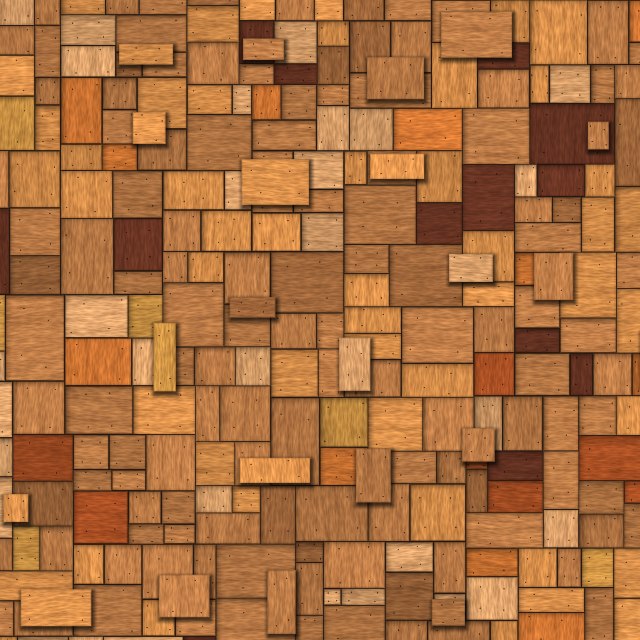
This texture is drawn by a WebGL 1 fragment shader. Its source:

```glsl
precision highp float;
uniform vec2 u_resolution;

#define GRID 7.0            // base rectangles per canvas height
#define JITTER 0.40         // irregularity of the base rectangles
#define MIN_SPLIT 0.094     // blocks shorter than this stay whole
#define MAX_WHOLE 0.142     // blocks longer than this are always split
#define RAISED_GRID 6.0     // cells that may hold a raised block
#define RAISED_SHARE 0.55
#define GAP 0.0006
#define GRAIN 0.56
#define NAIL_RADIUS 0.0012

float hash(vec2 p) {
  vec3 q = fract(p.xyx * vec3(0.1031, 0.1030, 0.0973));
  q += dot(q, q.yzx + 33.33);
  return fract((q.x + q.y) * q.z);
}

vec2 hash2(vec2 p) { return vec2(hash(p), hash(p + 71.7)); }

// Distance to the nearest scattered point
float cellular(vec2 p) {
  vec2 cell = floor(p);
  float nearest = 4.0;
  for (int y = -1; y <= 1; y++)
    for (int x = -1; x <= 1; x++) {
      vec2 c = cell + vec2(x, y);
      vec2 d = c + hash2(c) - p;
      nearest = min(nearest, dot(d, d));
    }
  return sqrt(nearest);
}

float lineShift(vec2 v) { return JITTER * (2.0 * hash(v + 19.0) - 1.0); }

// Pinwheel tiling: bounds (left, bottom, right, top) of one cell
vec4 pinwheel(vec2 c) {
  vec2 u = vec2(1.0, 0.0);
  float a = lineShift(c), b = lineShift(c + u);
  float d = lineShift(c + 1.0), e = lineShift(c + u.yx);
  vec4 shift = mod(c.x + c.y, 2.0) < 0.5 ? vec4(a, b, d, e) : vec4(e, a, b, d);
  return (vec4(c, c + 1.0) + shift) / GRID;
}

// Finds the flat block under p and splits it at random
vec4 findBlock(vec2 p, out vec2 id) {
  vec2 home = floor(p * GRID);
  vec4 box = vec4(home, home + 1.0) / GRID;
  id = home;
  for (int y = -1; y <= 1; y++)
    for (int x = -1; x <= 1; x++) {
      vec2 c = home + vec2(x, y);
      vec4 b = pinwheel(c);
      if (all(greaterThanEqual(p, b.xy)) && all(lessThan(p, b.zw))) { box = b; id = c; }
    }
  for (int k = 0; k < 4; k++) {
    vec2 size = box.zw - box.xy;
    float longest = max(size.x, size.y);
    if (longest < MIN_SPLIT || (longest < MAX_WHOLE && hash(id + 3.3) < 0.4)) break;
    vec2 cut = mix(box.xy, box.zw, 0.27 + 0.46 * hash(id + 8.1));
    bool wide = size.x * (0.65 + 0.7 * hash(id + 5.7)) > size.y;
    bool first = wide ? p.x < cut.x : p.y < cut.y;
    if (wide) { if (first) box.z = cut.x; else box.x = cut.x; }
    else { if (first) box.w = cut.y; else box.y = cut.y; }
    id += first ? vec2(31.0, 57.0) : vec2(83.0, 23.0);
  }
  return box;
}

vec3 woodColour(float pick) {
  vec3 c = vec3(0.74, 0.485, 0.28);                    // tan
  if (pick > 0.42) c = vec3(0.86, 0.57, 0.30);         // honey
  if (pick > 0.60) c = vec3(0.87, 0.64, 0.425);        // pale
  if (pick > 0.76) c = vec3(0.62, 0.40, 0.23);         // walnut
  if (pick > 0.84) c = vec3(0.81, 0.58, 0.27);         // yellow
  if (pick > 0.89) c = vec3(0.85, 0.48, 0.21);         // orange
  if (pick > 0.93) c = vec3(0.66, 0.31, 0.14);         // red
  if (pick > 0.97) c = vec3(0.42, 0.21, 0.14);         // mahogany
  return c;
}

vec3 wood(vec2 p, vec4 box, vec2 id) {
  vec2 halfSize = 0.5 * (box.zw - box.xy), q = p - 0.5 * (box.xy + box.zw);
  vec2 seed = hash2(id + 41.0);
  bool along = (halfSize.x > halfSize.y) != (hash(id + 6.5) < 0.33);
  vec2 g = (along ? p : p.yx) + seed * 5.0;            // x runs along the grain

  // Faint rings, then streaks, fibres and short pores
  g.y += 0.002 * sin(g.x * 27.0 + seed.x * 6.0) + 0.08 * (seed.x - 0.5) * g.x;
  float rings = sin(g.y * mix(140.0, 320.0, seed.y) + 2.0 * sin(g.x * 9.0) + 2.0 * sin(g.y * 47.0));
  float ripple = sin(g.x * 190.0 + 2.5 * sin(g.y * 75.0)) * step(0.8, seed.x);
  float streaks = cellular(g * vec2(9.0, 95.0)) - 0.5;
  float fibres = cellular(g * vec2(34.0, 240.0)) - 0.5;
  float pores = 0.5 - cellular(g * vec2(75.0, 330.0));
  float dark = 0.06 + 0.05 * rings + 0.04 * ripple + 0.26 * streaks + 0.36 * fibres + 0.40 * pores;
  vec3 c = woodColour(hash(id + 13.0)) * mix(0.90, 1.07, hash(id + 27.0));
  c *= 1.0 - GRAIN * dark * vec3(0.85, 1.0, 1.15);

  // Nail holes in opposite pairs
  for (int k = 0; k < 2; k++) {
    vec2 r = hash2(id + 9.0 * float(k) + 50.0);
    vec2 nail = halfSize * vec2(0.3 + 0.5 * r.x, (0.4 + 0.4 * r.y) * (k == 0 ? 1.0 : -1.0));
    float d = min(length(q - nail), length(q + nail));
    c *= mix(0.4, 1.0, smoothstep(0.3 * NAIL_RADIUS, 1.5 * NAIL_RADIUS, d));
  }
  return c;
}

float boxDistance(vec2 p, vec4 box) {
  vec2 d = abs(p - 0.5 * (box.xy + box.zw)) - 0.5 * (box.zw - box.xy);
  return length(max(d, 0.0)) + min(max(d.x, d.y), 0.0);
}

void main() {
  vec2 p = gl_FragCoord.xy / u_resolution.y, id;
  float pixel = 1.0 / u_resolution.y;

  // Flat blocks, worn edges, shade from the upper left, dark gaps
  vec4 box = findBlock(p, id);
  vec3 colour = wood(p, box, id);
  float inside = -boxDistance(p, box);
  colour *= mix(0.84, 1.0, smoothstep(0.0, 0.005, inside));
  vec2 lit = smoothstep(0.0, 0.012, vec2(p.x - box.x, box.w - p.y));
  vec2 shade = 1.0 - 0.32 * hash2(id + 90.0) * (1.0 - lit);
  colour *= shade.x * shade.y;
  float gap = GAP * (0.3 + 1.7 * hash(id + 33.0));
  colour = mix(vec3(0.15, 0.09, 0.05), colour, smoothstep(gap - 0.6 * pixel, gap + 0.8 * pixel, inside));

  // Raised blocks and the shadows they cast
  float shadow = 0.0, cover = 0.0;
  vec4 top = box;
  vec2 topId = id, home = floor(p * RAISED_GRID);
  for (int y = -1; y <= 1; y++)
    for (int x = -1; x <= 1; x++) {
      vec2 c = home + vec2(x, y);
      if (hash(c + 120.0) > RAISED_SHARE) continue;
      vec2 extent = mix(vec2(0.09), vec2(0.34, 0.22), hash2(c + 140.0));
      if (hash(c + 160.0) < 0.4) extent = extent.yx;
      vec2 centre = c + mix(extent, 1.0 - extent, hash2(c + 180.0));
      vec4 b = vec4(centre - extent, centre + extent) / RAISED_GRID;
      float d = boxDistance(p, b);
      shadow = max(shadow, 1.0 - smoothstep(-0.003, 0.009, boxDistance(p - vec2(0.002, -0.004), b)));
      float covered = 1.0 - smoothstep(-0.5 * pixel, 0.5 * pixel, d);
      if (covered > cover) { cover = covered; top = b; topId = c + 200.0; }
    }
  colour *= 1.0 - 0.66 * shadow;
  if (cover > 0.0) {
    float rim = smoothstep(0.0, 0.003, -boxDistance(p, top));
    colour = mix(colour, wood(p, top, topId) * mix(0.86, 1.02, rim), cover);
  }
  gl_FragColor = vec4(colour, 1.0);
}
```
